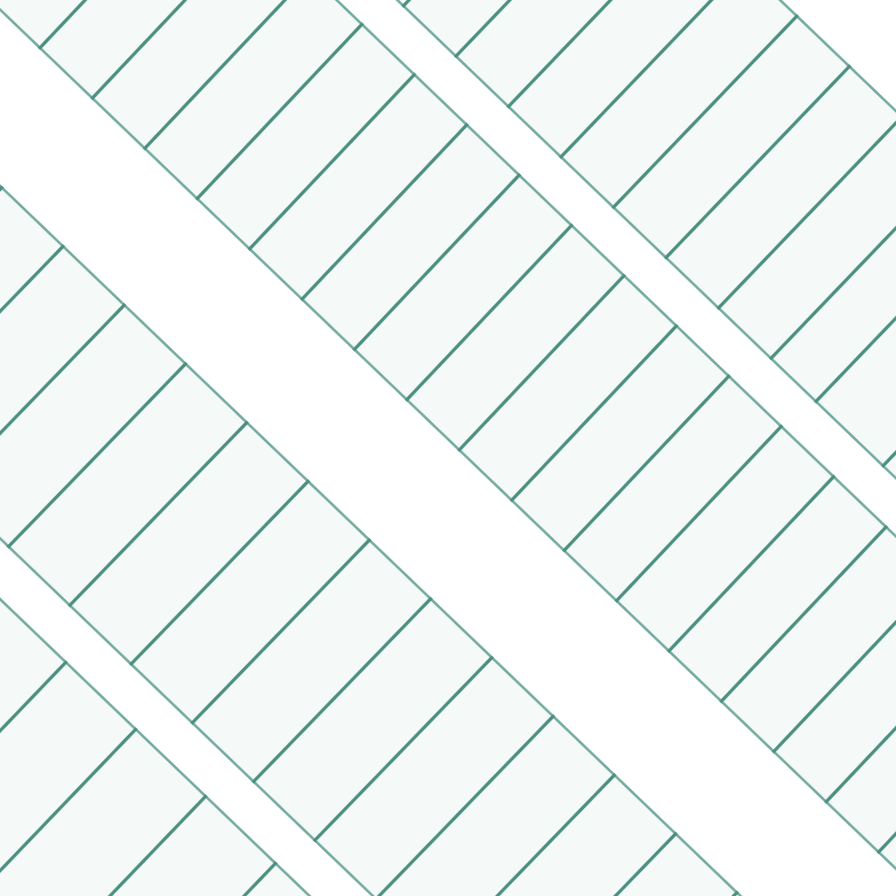
This pattern is drawn by a WebGL 1 fragment shader. Its source:

```glsl
precision highp float;
// Slanted strips of pale plots, divided by green cross lines, with white lanes between.

uniform vec2 u_resolution;

const vec3 LANE = vec3(1.0);
const vec3 PLOT = vec3(0.962, 0.981, 0.976);
const vec3 BORDER = vec3(0.46, 0.675, 0.63);
const vec3 DIVIDER = vec3(0.30, 0.565, 0.505);
const float BORDER_WIDTH = 0.0029;
const float DIVIDER_WIDTH = 0.0037;
const float SLOPE = radians(43.8);

// Coverage of the region where the signed distance is negative.
float cover(float dist, float pixel) {
  return clamp(0.5 - dist / (1.2 * pixel), 0.0, 1.0);
}

// Distance to the nearest of many lines spaced by pitch, one of them at first.
float repeatedLine(float x, float first, float pitch) {
  return abs(fract((x - first) / pitch + 0.5) - 0.5) * pitch;
}

// One strip between low and high; q.x runs along it and q.y across it.
// The dividers tilt by lean from the exact perpendicular.
vec3 strip(vec3 base, vec2 q, float low, float high,
           float first, float pitch, float lean, float pixel) {
  float side = max(low - q.y, q.y - high);
  float divider = repeatedLine(q.x - lean * q.y, first, pitch);

  vec3 color = mix(base, PLOT, cover(side, pixel));
  color = mix(color, BORDER, cover(abs(side) - 0.5 * BORDER_WIDTH, pixel));
  float ink = cover(divider - 0.5 * DIVIDER_WIDTH, pixel)
            * cover(side - 0.5 * BORDER_WIDTH, pixel);
  return mix(color, DIVIDER, ink);
}

void main() {
  float pixel = 1.0 / min(u_resolution.x, u_resolution.y);
  vec2 uv = gl_FragCoord.xy / u_resolution;

  // Strip axes, measured from the upper left corner.
  vec2 p = vec2(uv.x, 1.0 - uv.y);
  vec2 along = vec2(cos(SLOPE), sin(SLOPE));
  vec2 across = vec2(along.y, -along.x);
  vec2 q = vec2(dot(p, along), dot(p, across));

  // The uppermost strip changes to wider plots near its right end.
  bool wide = q.x > 0.932;
  float topFirst = wide ? 0.9674 : 0.4107;
  float topPitch = wide ? 0.1038 : 0.0812;

  vec3 color = LANE;
  color = strip(color, q, 0.3069, 0.6026, topFirst, topPitch, 0.0, pixel);
  color = strip(color, q, -0.0077, 0.2600, 0.0691, 0.08105, -0.0075, pixel);
  color = strip(color, q, -0.4337, -0.1497, 0.2418, 0.09473, 0.005, pixel);
  color = strip(color, q, -0.7600, -0.4826, 0.5646, 0.10807, 0.0, pixel);

  gl_FragColor = vec4(color, 1.0);
}
```
